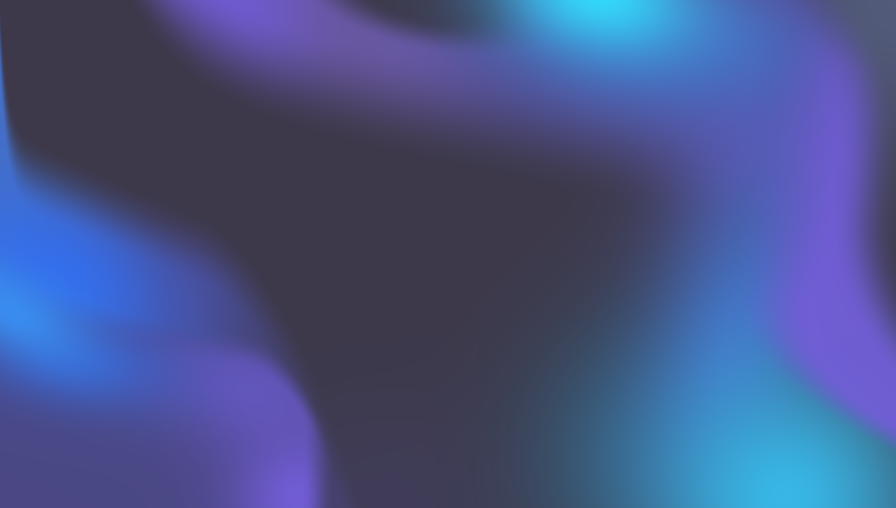
This background is drawn by a Shadertoy shader. Its source:

```glsl
#define BASE    vec3(0.238, 0.222, 0.290)
#define VIOLET  vec3(0.450, 0.365, 0.850)
#define MAUVE   vec3(0.420, 0.350, 0.660)
#define INDIGO  vec3(0.300, 0.290, 0.560)
#define COBALT  vec3(0.200, 0.430, 0.930)
#define AZURE   vec3(0.220, 0.570, 0.960)
#define STEEL   vec3(0.270, 0.430, 0.770)
#define CYAN    vec3(0.200, 0.840, 0.980)
#define TEAL    vec3(0.210, 0.330, 0.430)
#define SLATE   vec3(0.330, 0.370, 0.500)
#define ASPECT  1.766

// Square of the positive part: bends a curve past a threshold.
float bend(float x) {
    x = max(x, 0.0);
    return x * x;
}

// Soft step: 0 below -width, 1 above +width.
float soft(float d, float width) {
    return smoothstep(-width, width, d);
}

// Elliptic distance, 1 on the rim of a tilted ellipse.
float ellipse(vec2 p, vec2 center, vec2 radii, float tilt) {
    float c = cos(tilt), s = sin(tilt);
    vec2 d = p - center;
    return length(vec2(c * d.x + s * d.y, c * d.y - s * d.x) / radii);
}

// Blends a Gaussian ellipse of light into the colour.
void glow(inout vec3 col, vec2 p, vec2 center, vec2 radii, float tilt, vec3 tint, float strength) {
    float d = ellipse(p, center, radii, tilt);
    col = mix(col, tint, strength * exp(-d * d));
}

// Veil along the top, with a dark pocket and a cyan light.
void topVeil(inout vec3 col, vec2 p) {
    float low = 0.84 - 0.2 * p.x + 0.21 * exp((0.25 - p.x) / 0.12);
    float veil = smoothstep(low, low + 0.22, p.y);
    vec3 tint = mix(VIOLET, MAUVE, smoothstep(0.45, 0.70, p.x));
    tint = mix(tint, INDIGO, 0.7 * smoothstep(0.75, 1.05, p.x));
    col = mix(col, tint, veil * 0.92);
    glow(col, p, vec2(1.50, 0.70), vec2(0.17, 0.25), -0.1, mix(INDIGO, VIOLET, 0.5), 0.8);

    float pocket = ellipse(p, vec2(0.84, 1.005), vec2(0.20, 0.075), -0.22);
    col = mix(col, BASE, 1.0 - smoothstep(0.55, 1.4, pocket));

    glow(col, p, vec2(1.24, 0.91), vec2(0.26, 0.13), -0.2, STEEL, 0.85);
    glow(col, p, vec2(1.43, 0.91), vec2(0.17, 0.11), -0.1, STEEL, 0.7);
    glow(col, p, vec2(1.18, 1.01), vec2(0.19, 0.11), -0.2, CYAN, 1.0);
}

// Cool light rising from the lower right.
void lowerLight(inout vec3 col, vec2 p) {
    glow(col, p, vec2(1.22, 0.14), vec2(0.20, 0.24), -0.4, TEAL, 0.8);
    glow(col, p, vec2(1.46, 0.36), vec2(0.17, 0.34), -0.3, STEEL, 0.95);
    glow(col, p, vec2(1.55, 0.02), vec2(0.28, 0.27), 0.0, mix(STEEL, CYAN, 0.75), 0.95);
}

// Violet ribbon running down the right side.
void sideRibbon(inout vec3 col, vec2 p) {
    float right = 1.70 + 1.25 * bend(0.58 - p.y) - 1.3 * bend(p.y - 0.74);
    float left = 1.50 + 0.22 * max(p.y - 0.4, 0.0) + 3.4 * bend(0.4 - p.y);
    vec3 outside = BASE;
    glow(outside, p, vec2(1.76, 1.0), vec2(0.28, 0.34), 0.0, SLATE, 0.9);
    col = mix(col, outside, soft(p.x - right, 0.07));

    float body = soft(p.x - left - 0.02, mix(0.06, 0.11, smoothstep(0.2, 0.7, p.y)));
    body *= 1.0 - soft(p.x - right, 0.07);
    body *= 1.0 - 0.85 * smoothstep(0.86, 1.0, p.y);
    col = mix(col, VIOLET, body * 0.92);
}

// Two overlapping folds on the left.
void leftFolds(inout vec3 col, vec2 p) {
    // Upper fold, blue fading to the right
    float rim = 0.68 - 0.43 * p.x - 4.5 * bend(p.x - 0.4) + 0.25 * exp(-p.x / 0.014);
    vec3 upper = mix(STEEL, INDIGO, smoothstep(0.0, 0.35, p.x));
    upper = mix(upper, BASE, 0.5 * smoothstep(0.36, 0.56, p.x));
    glow(upper, p, vec2(0.12, 0.46), vec2(0.24, 0.14), -0.45, COBALT, 0.95);
    col = mix(col, upper, soft(rim - p.y, 0.075));

    // Lower fold, violet with a bright right rim
    float crest = 0.385 - 0.15 * p.x - 6.0 * bend(p.x - 0.48);
    vec3 lower = mix(INDIGO, BASE, 0.15);
    glow(lower, p, vec2(0.50, 0.23), vec2(0.20, 0.13), -0.4, mix(INDIGO, VIOLET, 0.65), 0.9);
    glow(lower, p, vec2(0.59, 0.02), vec2(0.13, 0.12), 0.5, VIOLET, 0.95);
    glow(lower, p, vec2(0.15, 0.29), vec2(0.20, 0.09), -0.15, COBALT, 0.65);
    float fold = soft(crest - p.y, mix(0.07, 0.035, smoothstep(0.0, 0.4, p.x)));
    fold *= 1.0 - smoothstep(0.595, 0.66, p.x);
    col = mix(col, lower, fold);

    // Azure light across the seam
    glow(col, p, vec2(0.02, 0.385), vec2(0.17, 0.075), -0.5, AZURE, 0.9);
}

void mainImage(out vec4 fragColor, in vec2 fragCoord) {
    vec2 p = fragCoord / iResolution.xy * vec2(ASPECT, 1.0);
    vec3 col = BASE;
    glow(col, p, vec2(0.75, 0.0), vec2(0.25, 0.22), 0.0, INDIGO, 0.2);
    topVeil(col, p);
    lowerLight(col, p);
    sideRibbon(col, p);
    leftFolds(col, p);
    fragColor = vec4(col, 1.0);
}
```
